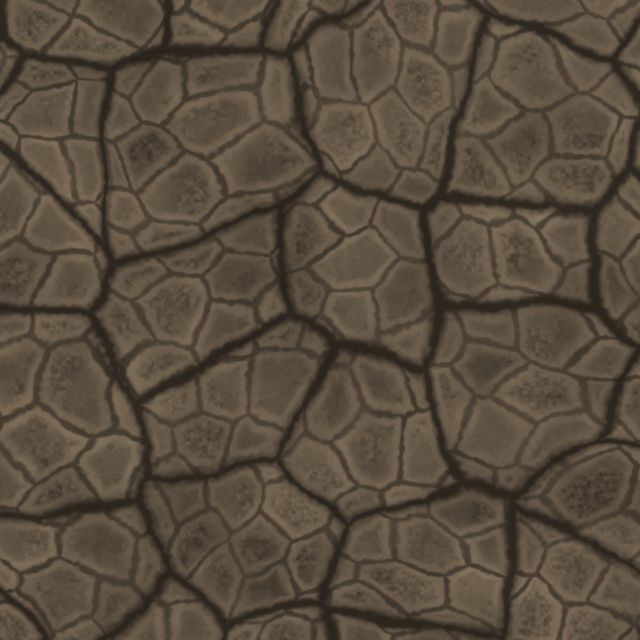
Give the GLSL for this texture, as a three.js fragment shader.

```glsl
// Dry cracked earth: wide dark cracks part large plates, and each plate is
// split by thin cracks into turned, staggered blocks. Two warped Voronoi layers
// give the crack distances; noise adds worn rims, flaked layers and grit.

varying vec2 vUv;

const vec3 EARTH_HUE = vec3(1.0, 0.868, 0.698);
const float EARTH_VALUE = 0.375;
const float THIN_CRACK_VALUE = 0.235;
const float DEEP_CRACK_VALUE = 0.175;
const float PLATES_ACROSS = 4.3;
const float BLOCKS_ACROSS = 11.0;

vec2 hash22(vec2 p) {
  vec3 q = fract(vec3(p.xyx) * vec3(0.1031, 0.1030, 0.0973));
  q += dot(q, q.yzx + 33.33);
  return fract((q.xx + q.yz) * q.zy);
}

float noise(vec2 p) {
  vec2 i = floor(p);
  vec2 f = fract(p);
  vec2 u = f * f * (3.0 - 2.0 * f);
  float low = mix(hash22(i).x, hash22(i + vec2(1.0, 0.0)).x, u.x);
  float high = mix(hash22(i + vec2(0.0, 1.0)).x, hash22(i + 1.0).x, u.x);
  return mix(low, high, u.y);
}

float fbm(vec2 p) {
  float sum = 0.0;
  float amplitude = 0.533;
  for (int i = 0; i < 4; i++) {
    sum += amplitude * noise(p);
    p = mat2(1.6, 1.2, -1.2, 1.6) * p + 7.3;
    amplitude *= 0.5;
  }
  return sum;
}

vec2 warp(vec2 p, float frequency, float amount) {
  vec2 q = p * frequency;
  return p + amount * (vec2(noise(q + 11.0), noise(q + 47.0)) - 0.5);
}

vec2 seedPoint(vec2 cell, float jitter, float stagger) {
  float side = mod(cell.y, 2.0) - 0.5;
  return cell + 0.5 + jitter * (hash22(cell + 91.0) - 0.5) + vec2(stagger * side, 0.0);
}

// Returns the distance to the nearest border and the id of the cell.
vec3 voronoi(vec2 p, float jitter, float stagger) {
  vec2 base = floor(p);
  vec2 nearest = vec2(0.0);
  vec2 id = base;
  float best = 100.0;
  for (int y = -1; y <= 1; y++) {
    for (int x = -1; x <= 1; x++) {
      vec2 cell = base + vec2(float(x), float(y));
      vec2 r = seedPoint(cell, jitter, stagger) - p;
      if (dot(r, r) < best) {
        best = dot(r, r);
        nearest = r;
        id = cell;
      }
    }
  }
  float border = 100.0;
  for (int y = -2; y <= 2; y++) {
    for (int x = -2; x <= 2; x++) {
      vec2 r = seedPoint(id + vec2(float(x), float(y)), jitter, stagger) - p;
      vec2 gap = r - nearest;
      if (dot(gap, gap) > 0.0001) {
        border = min(border, dot(0.5 * (r + nearest), normalize(gap)));
      }
    }
  }
  return vec3(border, id);
}

vec2 rotate(vec2 p, float angle) {
  float c = cos(angle);
  float s = sin(angle);
  return vec2(c * p.x - s * p.y, s * p.x + c * p.y);
}

void main() {
  vec2 p = warp(warp(warp(vUv, 4.0, 0.07), 15.0, 0.02), 48.0, 0.006);

  // Plates, then blocks laid in each plate's own direction
  vec3 plate = voronoi(p * PLATES_ACROSS + 3.0, 0.9, 0.0);
  vec2 plateRandom = hash22(plate.yz + 5.0);
  vec2 blockPos = rotate(p, 1.6 * (plateRandom.x - 0.5)) * vec2(0.9, 1.05);
  vec3 block = voronoi(blockPos * BLOCKS_ACROSS + 40.0 + 20.0 * plateRandom, 0.55, 0.42);
  vec2 blockRandom = hash22(block.yz + 17.0 * plateRandom);

  // Distances to the cracks, frayed by fine noise
  float fray = 0.004 * (noise(vUv * 130.0) - 0.5);
  float deepDist = plate.x / PLATES_ACROSS + fray;
  float thinDist = block.x / BLOCKS_ACROSS + fray;
  float edgeDist = min(thinDist, max(deepDist - 0.006, 0.0));

  // Broad stains, block tones, hollow centres and pale rims
  float stain = fbm(vUv * 9.0 + 4.0);
  float value = EARTH_VALUE + 0.13 * (stain - 0.5) + 0.05 * (blockRandom.x - 0.5);
  value -= 0.035 * blockRandom.y * smoothstep(0.014, 0.032, edgeDist);
  float rim = smoothstep(0.002, 0.008, edgeDist) * (1.0 - smoothstep(0.009, 0.02, edgeDist));
  value += 0.06 * rim * (0.4 + noise(vUv * 26.0));

  // Flaked layers with a thin outline, and gritty patches
  float inside = smoothstep(0.01, 0.02, edgeDist);
  float layer = fbm(vUv * 17.0 + 30.0) - 0.57;
  value -= inside * 0.025 * smoothstep(-0.008, 0.008, layer);
  value -= inside * 0.02 * (1.0 - smoothstep(0.0, 0.014, abs(layer)));
  float gritMask = smoothstep(0.46, 0.6, fbm(vUv * 13.0 + 70.0)) * inside;
  float grit = noise(vUv * 150.0) + 0.6 * noise(vUv * 260.0) - 0.8;
  value += grit * mix(0.025, 0.11, gritMask);

  // Thin cracks of uneven strength, then wide cracks in soft shade
  float thinWidth = mix(0.001, 0.0035, noise(vUv * 18.0 + 8.0));
  float thinCrack = 1.0 - smoothstep(thinWidth * 0.4, thinWidth + 0.004, thinDist);
  value = mix(value, THIN_CRACK_VALUE, thinCrack * mix(0.45, 0.95, noise(vUv * 11.0)));
  value *= 1.0 - 0.2 * (1.0 - smoothstep(0.004, 0.021, deepDist));
  float deepWidth = mix(0.002, 0.008, noise(vUv * 7.0 + 21.0));
  float deepCrack = 1.0 - smoothstep(deepWidth * 0.4, deepWidth + 0.005, deepDist);
  value = mix(value, DEEP_CRACK_VALUE + 0.04 * (stain - 0.5), deepCrack);

  gl_FragColor = vec4(EARTH_HUE * value, 1.0);
}
```
